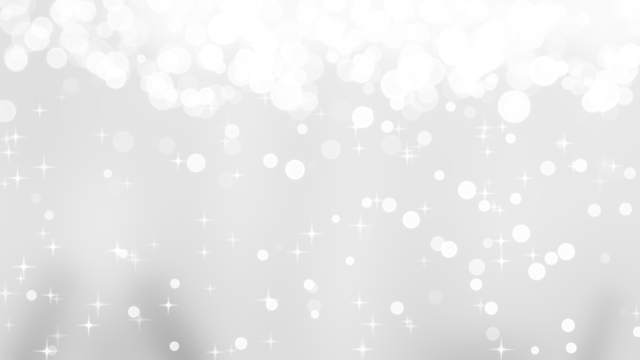
A WebGL 2 fragment shader for this background:

```glsl
#version 300 es
precision highp float;
// Silvery backdrop: a white bokeh cloud along the top, falling discs and small twinkling stars.
uniform vec2 u_resolution;
out vec4 outColor;

const float CLOUD_DISCS = 240.0;
const float FALLING_DISCS = 125.0;
const float STARS = 88.0;

vec3 hash3(float n) {
  vec3 h = fract(vec3(n) * vec3(0.1031, 0.1030, 0.0973));
  h += dot(h, h.yzx + 33.33);
  return fract((h.xxy + h.yzz) * h.zyx);
}

float hash2(vec2 cell) {
  return hash3(cell.x + 57.0 * cell.y + 11.0).x;
}

float valueNoise(vec2 p) {
  vec2 cell = floor(p);
  vec2 f = fract(p);
  f = f * f * (3.0 - 2.0 * f);
  float low = mix(hash2(cell), hash2(cell + vec2(1.0, 0.0)), f.x);
  float high = mix(hash2(cell + vec2(0.0, 1.0)), hash2(cell + vec2(1.0)), f.x);
  return mix(low, high, f.y);
}

// Soft elliptical spot, 1 at its centre
float spot(vec2 p, vec2 centre, vec2 size) {
  vec2 d = (p - centre) / size;
  return exp(-dot(d, d));
}

// Soft stroke from a to b, fading towards b
float stroke(vec2 p, vec2 a, vec2 b, float size) {
  vec2 along = b - a;
  float t = clamp(dot(p - a, along) / dot(along, along), 0.0, 1.0);
  float d = length(p - a - along * t) / size;
  return exp(-d * d) * (1.0 - 0.45 * t);
}

// Disc with a slightly brighter rim, a soft edge and a faint halo
float disc(vec2 p, vec2 centre, float radius, float blur) {
  float d = length(p - centre);
  float rim = mix(0.9, 1.0, smoothstep(0.6, 0.95, d / radius));
  float halo = 0.12 * (1.0 - smoothstep(radius, radius * 1.3, d));
  return max(rim * (1.0 - smoothstep(radius - blur, radius + blur, d)), halo);
}

// Four thin tapering rays around a small glowing core
float star(vec2 p, vec2 centre, float reach, float thickness) {
  vec2 d = abs(p - centre);
  vec2 taper = clamp(1.0 - d / reach, 0.0, 1.0);
  vec2 ray = taper * exp(-d.yx * d.yx / (thickness * thickness));
  float core = exp(-dot(d, d) / (reach * reach * 0.03));
  return min(ray.x + ray.y + core, 1.0);
}

// How far the white cloud hangs down from the top edge
float cloudDepth(float x) {
  float hang = 0.2 + 0.035 * cos(21.5 * (x - 0.53));
  float ends = smoothstep(0.05, 0.5, x) * (1.0 - 0.25 * smoothstep(1.68, 1.78, x));
  return hang * ends + 0.12 * exp(-pow((x - 0.06) / 0.07, 2.0));
}

// Grey drapery with vertical folds and dark patches at the foot
float backdrop(vec2 p) {
  float tone = mix(0.862, 0.905, smoothstep(0.0, 0.5, p.y));
  tone += 0.03 * (valueNoise(vec2(p.x * 6.0 + 2.0, p.y * 1.5)) - 0.5);
  tone += 0.03 * spot(p, vec2(0.29, 0.34), vec2(0.10, 0.24));
  tone += 0.04 * spot(p, vec2(0.95, 0.12), vec2(0.14, 0.25));
  tone += 0.025 * spot(p, vec2(1.44, 0.42), vec2(0.16, 0.40));
  tone -= 0.035 * spot(p, vec2(0.04, 0.70), vec2(0.24, 0.35));
  tone -= 0.13 * stroke(p, vec2(0.08, 0.0), vec2(0.16, 0.20), 0.075);
  tone -= 0.14 * stroke(p, vec2(0.51, 0.0), vec2(0.42, 0.17), 0.075);
  tone -= 0.07 * spot(p, vec2(0.32, 0.02), vec2(0.15, 0.13));
  tone -= 0.09 * spot(p, vec2(1.34, -0.02), vec2(0.18, 0.10));
  tone -= 0.08 * stroke(p, vec2(1.64, 0.0), vec2(1.69, 0.15), 0.05);
  return tone;
}

void main() {
  vec2 p = gl_FragCoord.xy / u_resolution.y;
  float width = u_resolution.x / u_resolution.y;
  float pixel = 1.0 / u_resolution.y;
  float tone = backdrop(p);

  // Diffuse white glow behind the cloud, with a long faint tail
  float drop = 1.0 - p.y;
  float depth = cloudDepth(p.x);
  float glow = 1.0 - smoothstep(depth * 0.3, depth * 1.15 + 0.02, drop);
  float tail = 1.0 - smoothstep(0.1, 0.5, drop);
  tone = mix(tone, 1.0, (0.6 * glow + 0.18 * tail) * smoothstep(0.1, 0.5, p.x));

  // Crowded discs forming the ragged lower edge of the cloud
  for (float i = 0.0; i < CLOUD_DISCS; i++) {
    vec3 h = hash3(i + 3.0);
    vec3 look = hash3(i + 511.0);
    float x = width * pow(h.x, 0.8);
    vec2 centre = vec2(x, 1.01 - (cloudDepth(x) + 0.09) * h.y);
    float radius = mix(0.016, 0.046, look.x);
    float dense = smoothstep(0.15, 0.55, x);
    float opacity = mix(0.2, mix(0.7, 1.0, dense), look.y);
    tone = mix(tone, 1.0, opacity * disc(p, centre, radius, pixel));
  }

  // Discs thinning out and shrinking as they fall
  for (float i = 0.0; i < FALLING_DISCS; i++) {
    vec3 h = hash3(i + 907.0);
    vec3 look = hash3(i + 1301.0);
    float fall = pow(h.y, 1.7);
    vec2 centre = vec2(width * h.x, 0.84 - 0.82 * fall);
    float radius = mix(0.011, mix(0.038, 0.022, sqrt(fall)), look.x);
    float rightward = smoothstep(0.1, 1.1, centre.x);
    float bright = mix(0.8, 1.0, rightward);
    float opacity = mix(0.12, bright, smoothstep(0.1, 0.7, look.y));
    tone = mix(tone, 1.0, opacity * disc(p, centre, radius, pixel));
  }

  // Twinkling stars
  for (float i = 0.0; i < STARS; i++) {
    vec3 h = hash3(i + 2203.0);
    vec3 look = hash3(i + 2707.0);
    vec2 centre = vec2(width * h.x, 0.02 + 0.74 * h.y);
    float reach = mix(0.018, 0.044, look.x);
    float light = mix(0.4, 1.0, look.y) * star(p, centre, reach, 0.0015 + 0.4 * pixel);
    tone = mix(tone, 1.0, light);
  }

  outColor = vec4(vec3(clamp(tone, 0.0, 1.0)), 1.0);
}
```
